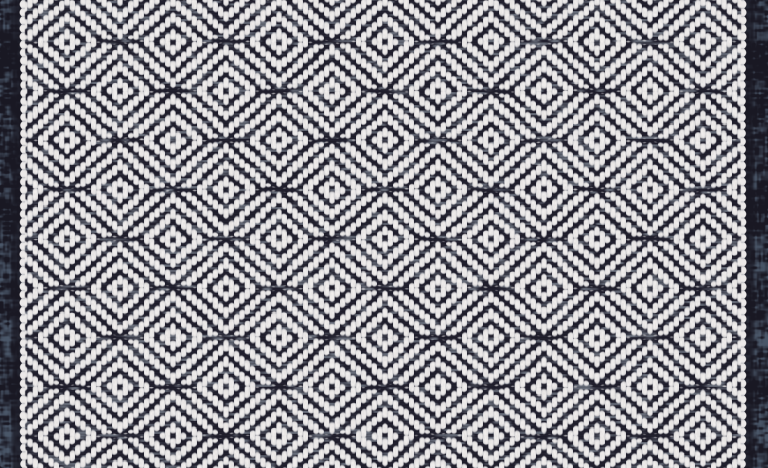
Reproduce this pattern procedurally as a Shadertoy shader.

```glsl
// Flat-woven rug: rows of nested ribbed diamonds between two dark plaid borders.

// Lengths are fractions of the canvas width.
const vec2  HALF_TILE   = vec2(0.0690, 0.0642); // half size of one diamond
const vec2  TILE_CENTER = vec2(0.5013, 0.2982);
const float RINGS       = 3.0;     // dark rings from center to rim
const float RING_HALF   = 0.195;   // half ring width, in ring periods
const float RIBS        = 10.0;    // warp ribs per half diamond
const float RIB_SLANT   = 0.22;    // 0 = square steps, 1 = straight diagonals
const float THREAD      = 0.0034;  // height of a dark weft thread
const float EDGE_LEFT   = 0.0260;
const float EDGE_RIGHT  = 0.9715;
const float LOOP        = 0.0105;  // spacing of the selvedge loops
const float SELVEDGE    = 0.0070;
const float SOFTNESS    = 0.025;
const int   SAMPLES     = 3;       // supersampling per axis

const vec3 IVORY  = vec3(0.925, 0.915, 0.912);
const vec3 SHADOW = vec3(0.74, 0.74, 0.76);
const vec3 NAVY   = vec3(0.125, 0.12, 0.175);
const vec3 SLATE  = vec3(0.39, 0.41, 0.46);
const vec3 PLAID  = vec3(0.29, 0.34, 0.41);

float hash(vec2 p) {
    vec3 q = fract(vec3(p.xyx) * 0.1031);
    q += dot(q, q.yzx + 33.33);
    return fract((q.x + q.y) * q.z);
}

float noise(vec2 p) {
    vec2 i = floor(p), f = fract(p);
    f = f * f * (3.0 - 2.0 * f);
    return mix(mix(hash(i), hash(i + vec2(1, 0)), f.x),
               mix(hash(i + vec2(0, 1)), hash(i + vec2(1, 1)), f.x), f.y);
}

// Signed distance to the dark figure, in diamond radii; negative is dark.
float diamondFigure(vec2 q) {
    vec2 a = abs(mod(q + 1.0, 2.0) - 1.0);
    if (a.x + a.y > 1.0) a = 1.0 - a;       // fold onto the staggered lattice
    float r = a.x + a.y;
    float rings = (abs(fract(RINGS * r + 0.5) - 0.5) - RING_HALF) / RINGS;
    float bar = max(a.y - 0.045, 0.62 - a.x); // dash joining side corners
    return min(rings, bar);
}

// Dark weft, each thread dyed unevenly along its length.
vec3 weftColor(vec2 p) {
    float row = floor(p.y / THREAD);
    float dye = noise(vec2(p.x * 75.0 + 17.0 * hash(vec2(row, 3.0)), row));
    float across = abs(fract(p.y / THREAD) - 0.5) * 2.0;
    vec3 c = mix(NAVY, SLATE, smoothstep(0.48, 1.0, dye));
    return c * (1.05 - 0.22 * across * across);
}

vec3 rugField(vec2 p) {
    vec2 q = (p - TILE_CENTER) / HALF_TILE;
    float rib = floor(q.x * RIBS + 0.5);
    float side = abs(q.x * RIBS - rib) * 2.0; // 0 at rib middle, 1 in groove
    float jitter = hash(vec2(rib, floor(q.y * 6.0))) - 0.5;
    float wobble = noise(vec2(rib * 0.7, q.y * 5.0)) - 0.5;
    vec2 stepped = vec2(mix(rib / RIBS, q.x, RIB_SLANT), q.y + 0.045 * wobble);

    // Rounded stitch ends let the dark weft creep in beside each rib.
    float s = diamondFigure(stepped) + 0.016 * jitter;
    s -= 0.028 * side * side - 0.008;

    // Ivory ribs: dim grooves, shaded ends and fine fibres.
    float fibre = noise(vec2(q.x * RIBS * 5.0, q.y * 22.0)) - 0.5;
    float shade = 0.55 * pow(side, 4.0) + 0.4 * (1.0 - smoothstep(0.0, 0.06, s));
    vec3 ivory = mix(IVORY, SHADOW, clamp(shade, 0.0, 1.0)) + 0.05 * fibre;
    return mix(weftColor(p), ivory, smoothstep(-SOFTNESS, SOFTNESS, s));
}

// Plaid border, blackest next to the rug field; inset is negative here.
vec3 borderColor(vec2 p, float inset) {
    float weft = noise(vec2(p.x * 110.0, p.y * 330.0));
    float warp = noise(vec2(p.x * 380.0, p.y * 80.0));
    float band = noise(vec2(4.0, p.y * 48.0));
    float amount = smoothstep(0.4, 0.95, 0.5 * weft + 0.35 * warp + 0.3 * band);
    amount *= mix(0.25, 1.0, smoothstep(0.007, 0.013, -inset));
    return mix(NAVY * 0.78, PLAID, amount);
}

vec3 rug(vec2 p) {
    float drift = 0.0012 * (noise(vec2(p.y * 14.0, 8.0)) - 0.5);
    float inset = min(p.x - EDGE_LEFT, EDGE_RIGHT - p.x) + drift;

    // Selvedge loops: a column of rounded ivory beads.
    float bead = abs(fract(p.y / LOOP) - 0.5) * 2.0;
    float rim = inset - 0.0028 * bead * bead;
    vec3 loopTone = mix(IVORY, SHADOW, pow(bead, 5.0));
    vec3 field = mix(loopTone, rugField(p),
                     smoothstep(SELVEDGE - 0.001, SELVEDGE + 0.001, inset));
    return mix(borderColor(p, inset), field, smoothstep(-0.0007, 0.0007, rim));
}

void mainImage(out vec4 fragColor, in vec2 fragCoord) {
    vec3 sum = vec3(0.0);
    for (int j = 0; j < SAMPLES; j++)
        for (int i = 0; i < SAMPLES; i++) {
            vec2 offset = (vec2(i, j) + 0.5) / float(SAMPLES) - 0.5;
            sum += rug((fragCoord + offset) / iResolution.x);
        }
    fragColor = vec4(sum / float(SAMPLES * SAMPLES), 1.0);
}
```
